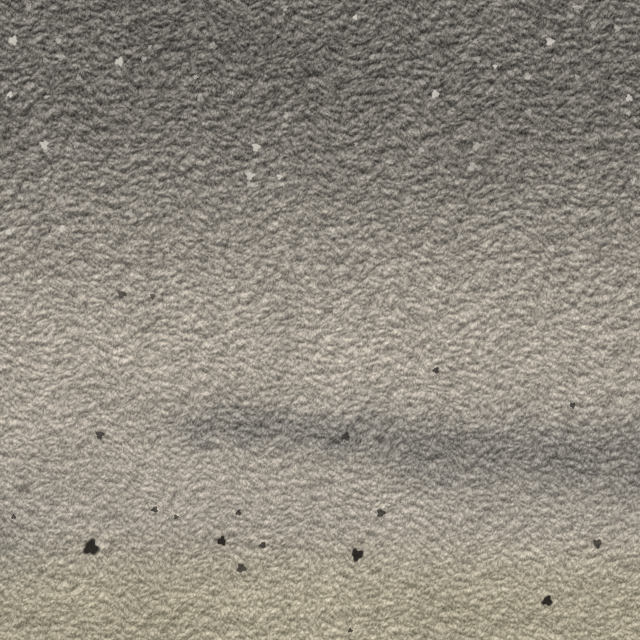
Reproduce this texture procedurally as a Shadertoy shader.

```glsl
// Weathered stony ground: cellular chips lit from above as an embossed relief,
// over a grey-to-sand gradient with a dark damp band drawn by layered sines.
// Sparse pale pebbles lie in the upper part and black pits in the lower part.

vec2 hash2(vec2 c) {
    vec3 q = fract(c.xyx * vec3(0.1031, 0.1030, 0.0973));
    q += dot(q, q.yzx + 33.33);
    return fract((q.xx + q.yz) * q.zy);
}

mat2 turn(float a) {
    return mat2(cos(a), sin(a), -sin(a), cos(a));
}

// Layered sines, roughly -1 to 1
float cloud(vec2 p) {
    float sum = 0.0, amp = 0.5;
    for (int i = 0; i < 6; i++) {
        p = turn(1.1) * p * 1.8 + 2.7;
        sum += amp * sin(p.x + 1.3 * sin(p.y)) * cos(0.8 * p.y);
        amp *= 0.68;
    }
    return sum;
}

// Height of overlapping, tilted, elongated chips
float chipHeight(vec2 p) {
    float top = -1.0;
    for (int j = -1; j <= 1; j++)
    for (int i = -1; i <= 1; i++) {
        vec2 id = floor(p) + vec2(i, j);
        vec2 shape = hash2(id + 57.0);
        vec2 d = turn((shape.x - 0.5) * 2.4) * (p - id - hash2(id));
        top = max(top, 0.65 * shape.y - length(d * vec2(0.75, 1.35)));
    }
    return top;
}

// Upper faces bright, undersides and gaps dark
float chipShade(vec2 p) {
    float h = chipHeight(p);
    return h - chipHeight(p + vec2(-0.14, 0.3)) + 0.35 * (h - 0.1);
}

// Mask of ragged spots, at most one per cell
float spots(vec2 p, float chance, float radius) {
    vec2 id = floor(p);
    vec2 pick = hash2(id + 11.0);
    vec2 d = fract(p) - 0.3 - 0.4 * hash2(id + 91.0);
    float angle = atan(d.y, d.x);
    float ragged = 1.0 + 0.2 * sin(3.0 * angle + 40.0 * pick.y) + 0.12 * sin(5.0 * angle + 9.0 * pick.y);
    float r = radius * (0.55 + 0.6 * pick.y) * ragged;
    return step(pick.x, chance) * (1.0 - smoothstep(0.7 * r, 1.2 * r, length(d)));
}

void mainImage(out vec4 fragColor, in vec2 fragCoord) {
    vec2 uv = fragCoord / iResolution.y;
    float patches = cloud(uv * 3.0);
    float mottle = cloud(uv * 14.0 + 5.0);

    // Broad light: sandy below, grey above
    float rise = uv.y + 0.04 * patches + 0.05 * (uv.x - 0.5) * (1.0 - uv.y);
    float tone = mix(0.675, 0.455, smoothstep(0.42, 0.93, rise));
    tone += 0.022 * patches + 0.022 * mottle;

    // Damp band, widening and sinking to the right
    float reach = smoothstep(0.18, 0.38, uv.x + 0.03 * mottle);
    float spread = smoothstep(0.35, 0.85, uv.x);
    float off = uv.y - 0.335 + 0.05 * spread + 0.018 * mottle;
    float width = mix(0.03, 0.065, spread);
    float damp = reach * exp(-off * off / (width * width)) * (0.8 + 0.3 * mottle);
    vec2 corner = (uv - vec2(0.0, 0.13)) / vec2(0.07, 0.08);
    damp = clamp(damp + 0.4 * exp(-dot(corner, corner)), 0.0, 1.0);
    tone -= 0.17 * damp;

    // Horizontal tracks near the bottom edge
    float track = 1.0 - smoothstep(0.05, 0.2, uv.y);
    tone += 0.04 * track * cloud(uv * vec2(4.0, 26.0));

    // Chips in three sizes, over gently warped ground
    vec2 ground = uv + 0.004 * sin(uv.yx * vec2(31.0, 37.0) + 3.0 * patches);
    float rough = mix(0.62, 1.0, smoothstep(0.25, 0.5, uv.y)) + 0.12 * mottle;
    tone += rough * 0.20 * chipShade(ground * vec2(62.0, 74.0));
    tone += 0.21 * chipShade(turn(0.5) * ground * 118.0 + 7.0);
    tone += 0.13 * chipShade(turn(-0.7) * uv * 205.0 + 31.0);

    // Warm sand, more neutral in damp and upper parts
    vec3 sand = vec3(1.0, 0.955, 0.885);
    vec3 slate = vec3(0.985, 0.965, 0.93);
    float cool = clamp(0.75 * damp + 0.55 * smoothstep(0.45, 0.95, uv.y), 0.0, 1.0);
    vec3 color = tone * mix(sand, slate, cool);
    color.b -= 0.035 * track;

    // Pale pebbles
    float upper = smoothstep(0.4, 0.7, uv.y);
    float pale = spots(uv * 24.0 + 3.0, 0.06, 0.15) + 0.6 * spots(uv * 37.0, 0.09, 0.2);
    color = mix(color, vec3(0.84, 0.82, 0.78), 0.8 * min(pale, 1.0) * upper);

    // Black pits
    float lower = 1.0 - smoothstep(0.2, 0.26, uv.y);
    float pits = lower * spots(uv * 10.0 + 4.0, 0.28, 0.11);
    pits += 0.75 * (1.0 - smoothstep(0.5, 0.65, uv.y)) * spots(uv * 23.0 + 8.0, 0.06, 0.14);
    color = mix(color, vec3(0.14, 0.13, 0.12), 0.92 * min(pits, 1.0));

    fragColor = vec4(clamp(color, 0.0, 1.0), 1.0);
}
```
